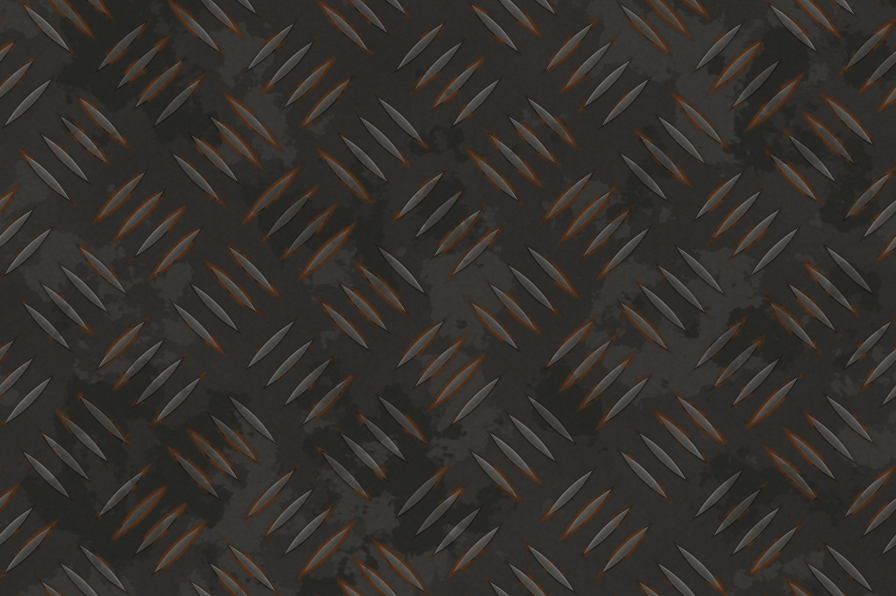
Give the GLSL for this texture, as a WebGL 1 fragment shader.

```glsl
precision highp float;

uniform vec2 u_resolution;

#define REPEATS vec2(6.0, 4.0)
#define BAR_HALF_LENGTH 0.222
#define BAR_HALF_WIDTH 0.030
#define BAR_SPACING 0.1768
#define PLATE vec3(0.182, 0.178, 0.168)
#define WORN vec3(0.228, 0.222, 0.210)
#define GRIME vec3(0.145, 0.145, 0.133)
#define STEEL vec3(0.305, 0.298, 0.285)
#define RUST vec3(0.36, 0.20, 0.09)
#define STAIN vec3(0.205, 0.162, 0.128)

float hash(vec2 p) {
  return fract(sin(dot(p, vec2(127.1, 311.7))) * 43758.5453);
}

float noise(vec2 p) {
  vec2 i = floor(p);
  vec2 f = fract(p);
  f = f * f * (3.0 - 2.0 * f);
  return mix(mix(hash(i), hash(i + vec2(1.0, 0.0)), f.x),
             mix(hash(i + vec2(0.0, 1.0)), hash(i + vec2(1.0, 1.0)), f.x), f.y);
}

// Rough fractal noise, turned between octaves to hide the lattice
float fbm(vec2 p) {
  float sum = 0.0;
  float total = 0.0;
  float weight = 1.0;
  for (int i = 0; i < 6; i++) {
    sum += weight * noise(p);
    total += weight;
    weight *= 0.62;
    p = mat2(1.6, 1.2, -1.2, 1.6) * p + 17.3;
  }
  return sum / total;
}

// Four parallel pointed bars per cell: x distance, y offset across, z random per bar
vec3 barGroup(vec2 p, vec2 center, vec2 along) {
  vec2 local = p - center + 0.5;
  vec2 cell = floor(local);
  local = fract(local) - 0.5;
  vec2 across = vec2(-along.y, along.x);
  float v = dot(local, across);
  float index = clamp(floor(v / BAR_SPACING), -2.0, 1.0);
  v -= (index + 0.5) * BAR_SPACING;
  float u = dot(local, along) / BAR_HALF_LENGTH;
  float d = abs(v) - BAR_HALF_WIDTH * (1.0 - u * u);
  return vec3(d, v * sign(across.y), hash(cell * 4.0 + vec2(index, along.y * 3.0)));
}

void main() {
  vec2 p = gl_FragCoord.xy / u_resolution * REPEATS;
  float pixel = REPEATS.y / u_resolution.y;

  // Plate with crumbly patches of wear and grime
  float clouds = fbm(p * 1.1 + 40.0);
  float wear = smoothstep(0.575, 0.61, fbm(p * 1.9 + 7.0));
  float grime = smoothstep(0.575, 0.615, fbm(p * 1.6 + 83.0));
  float grain = noise(p * 60.0) - 0.5;
  vec3 color = PLATE * (0.86 + 0.28 * clouds);
  color = mix(color, WORN, 0.8 * wear);
  color = mix(color, GRIME, 0.9 * grime);

  // Nearer of the two crossing bar groups
  vec3 rising = barGroup(p, vec2(0.0, 0.5), vec2(0.70711, 0.70711));
  vec3 falling = barGroup(p, vec2(0.5, 0.0), vec2(0.70711, -0.70711));
  vec3 bar = rising.x < falling.x ? rising : falling;
  float d = bar.x;
  float upper = smoothstep(-0.012, 0.012, bar.y);
  float inside = 1.0 - smoothstep(-0.5 * pixel, 0.5 * pixel, d);

  // Rust stain and contact shadow around each bar
  float rustNoise = fbm(p * 5.0 + 21.0) + 0.22 * (bar.z - 0.5);
  float patchy = smoothstep(0.46, 0.62, rustNoise);
  float halo = 1.0 - smoothstep(0.0, 0.045, d);
  color = mix(color, STAIN, halo * (0.25 + 0.6 * patchy));
  float shadow = 1.0 - smoothstep(0.0, 0.018, d);
  color *= 1.0 - shadow * mix(0.38, 0.16, upper);
  float crescent = 1.0 - smoothstep(0.004, 0.022, abs(d - 0.003));
  color = mix(color, RUST, 0.75 * crescent * patchy);

  // Raised steel with a bevelled rim, dulled by dirt
  vec3 steel = STEEL * (0.72 + 0.16 * upper + 0.3 * clouds);
  float rim = 1.0 - smoothstep(0.0, 0.011, abs(d + 0.005));
  steel += rim * mix(0.02, 0.10, upper);
  steel = mix(steel, GRIME * 1.3, 0.45 * grime);
  steel = mix(steel, RUST, 0.55 * patchy * smoothstep(-0.016, 0.0, d));
  color = mix(color, steel, inside);

  color *= 1.0 + 0.09 * grain;
  gl_FragColor = vec4(color, 1.0);
}
```
